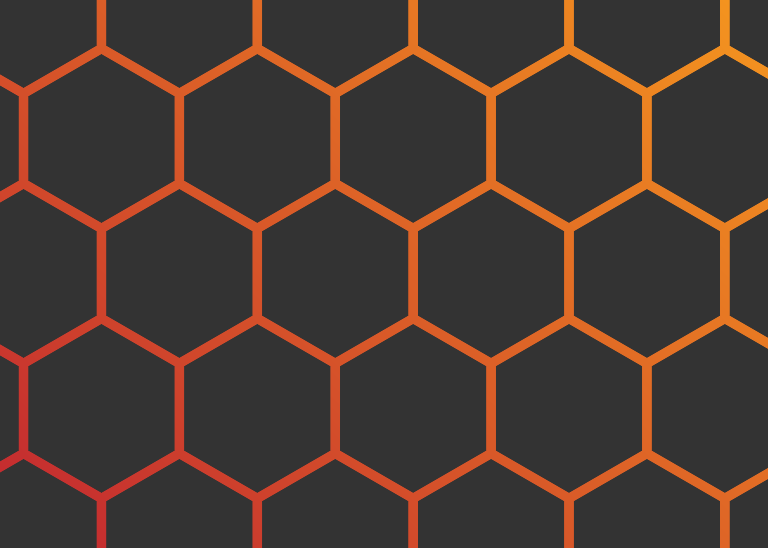
This pattern is drawn by a Shadertoy shader. Its source:

```glsl
// Honeycomb of thin outlined hexagons on charcoal, tinted by a diagonal
// red-to-orange gradient. Two interleaved rectangular lattices give the nearest
// cell centre, and the distance to that cell's border gives the line.

// Distance to the nearest border of a pointy-top honeycomb of pitch 1.
float hexBorderDistance(vec2 p) {
    vec2 period = vec2(1.0, sqrt(3.0));
    vec2 a = mod(p, period) - 0.5 * period;
    vec2 b = mod(p - 0.5 * period, period) - 0.5 * period;
    vec2 local = abs(dot(a, a) < dot(b, b) ? a : b);
    return 0.5 - max(local.x, dot(local, vec2(0.5, 0.5 * sqrt(3.0))));
}

void mainImage(out vec4 fragColor, in vec2 fragCoord) {
    // Canvas height is 1, with the origin at the centre of the canvas
    vec2 canvas = (fragCoord - 0.5 * iResolution.xy) / iResolution.y;
    float pitch = 0.2844;
    vec2 p = (canvas - vec2(-0.089, 0.001)) / pitch;

    // Border line, smoothed over about one pixel
    float pixel = 1.0 / (pitch * iResolution.y);
    float halfWidth = 0.031;
    float line = 1.0 - smoothstep(halfWidth - 0.5 * pixel,
                                  halfWidth + 0.5 * pixel,
                                  hexBorderDistance(p));

    // Gradient from the lower left to the upper right
    float diagonal = (fragCoord.x + fragCoord.y) / (iResolution.x + iResolution.y);
    vec3 lineColor = mix(vec3(0.76, 0.15, 0.19), vec3(0.96, 0.59, 0.12), diagonal);

    fragColor = vec4(mix(vec3(0.20), lineColor, line), 1.0);
}
```
